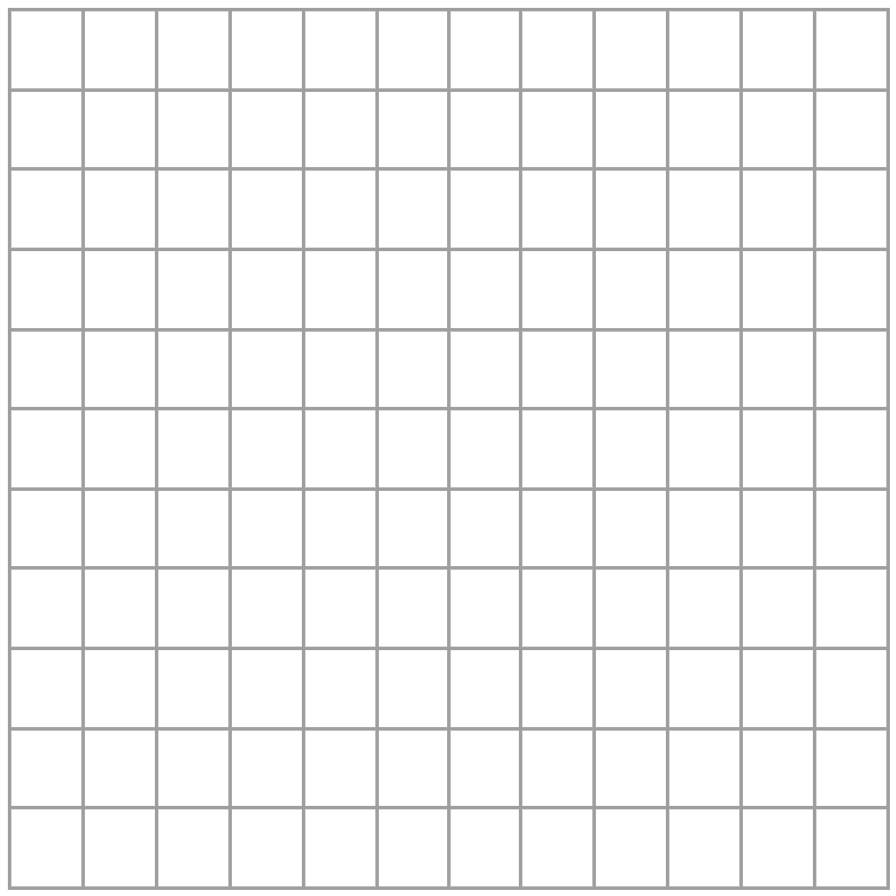
Give the GLSL for this pattern, as a WebGL 1 fragment shader.

```glsl
precision highp float;

uniform vec2 u_resolution;

// Lengths are in steps, with STEPS of them across the canvas
#define STEPS 512.0
#define CELLS vec2(12.0, 11.0)
#define SPAN 502.0
#define CENTER vec2(256.5, 255.5)
#define LINE_WIDTH 2.0
#define SNAP_BIAS vec2(0.1, 0.5)
#define PAPER vec3(1.0)
#define INK vec3(0.62)

// Distance on each axis to the nearest rule; rules sit on whole steps,
// so the cell sizes vary by one step
vec2 ruleDistance(vec2 p) {
    vec2 pitch = SPAN / CELLS;
    vec2 index = clamp(floor((p + 0.5 * SPAN) / pitch + 0.5), vec2(0.0), CELLS);
    vec2 even = index * pitch - 0.5 * SPAN;
    vec2 snapped = sign(even) * floor(abs(even) + SNAP_BIAS);
    return abs(p - snapped);
}

// Share of a pixel that lies inside an edge
float coverage(float signedDistance, float pixel) {
    return clamp(0.5 - signedDistance / pixel, 0.0, 1.0);
}

void main() {
    float pixel = STEPS / min(u_resolution.x, u_resolution.y);
    vec2 p = gl_FragCoord.xy / u_resolution * STEPS - CENTER;

    // Rules in both directions
    vec2 toRule = ruleDistance(p);
    float rules = coverage(min(toRule.x, toRule.y) - 0.5 * LINE_WIDTH, pixel);

    // Rules end at the outer frame
    float frame = max(abs(p.x), abs(p.y)) - 0.5 * (SPAN + LINE_WIDTH);
    float ink = min(rules, coverage(frame, pixel));

    gl_FragColor = vec4(mix(PAPER, INK, ink), 1.0);
}
```
